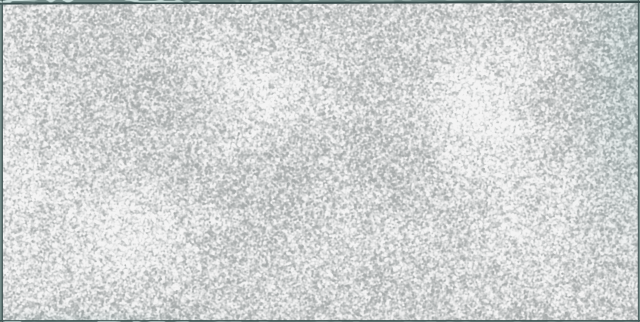
Give the GLSL for this texture, as a Shadertoy shader.

```glsl
// Frosted glass pane: fine grey-white flakes, soft bright patches and thin teal cut edges.

float hash(vec2 cell) {
    vec3 q = fract(vec3(cell.xyx) * vec3(0.1031, 0.1030, 0.0973));
    q += dot(q, q.yzx + 33.33);
    return fract((q.x + q.y) * q.z);
}

float valueNoise(vec2 p) {
    vec2 cell = floor(p);
    vec2 f = fract(p);
    f = f * f * (3.0 - 2.0 * f);
    float low = mix(hash(cell), hash(cell + vec2(1, 0)), f.x);
    float high = mix(hash(cell + vec2(0, 1)), hash(cell + vec2(1, 1)), f.x);
    return mix(low, high, f.y);
}

// Noise stretched along a direction, giving small elongated flakes.
float flakes(vec2 p, float angle, vec2 frequency) {
    float c = cos(angle), s = sin(angle);
    return valueNoise(mat2(c, -s, s, c) * p * frequency + 400.0);
}

// Average of flake layers turned to different directions.
float flakeField(vec2 p, vec2 frequency) {
    float sum = 0.0;
    for (int i = 0; i < 3; i++) {
        float layer = float(i);
        sum += flakes(p + 3.7 * layer, 0.3 + 1.05 * layer, frequency);
    }
    return sum / 3.0;
}

float patchGlow(vec2 p, vec2 center, vec2 radius) {
    vec2 d = (p - center) / radius;
    return exp(-dot(d, d));
}

// Antialiased line at zero distance.
float line(float dist, float halfWidth, float blur) {
    return 1.0 - smoothstep(halfWidth - blur, halfWidth + blur, abs(dist));
}

// Broad brightness of the pane, from diffuse reflections and mottling.
float paneLight(vec2 p) {
    vec2 warp = vec2(valueNoise(p * 9.0 + 5.0), valueNoise(p * 9.0 + 75.0)) - 0.5;
    vec2 q = p + 0.10 * warp;
    float light = 0.808;
    light += 0.115 * patchGlow(q, vec2(0.83, 0.72), vec2(0.18, 0.15));
    light += 0.150 * patchGlow(q, vec2(1.50, 0.64), vec2(0.17, 0.22));
    light += 0.135 * patchGlow(q, vec2(0.42, 0.25), vec2(0.20, 0.19));
    light += 0.085 * patchGlow(q, vec2(0.05, 0.42), vec2(0.16, 0.40));
    light += 0.050 * patchGlow(q, vec2(1.12, 0.25), vec2(0.20, 0.16));
    light += 0.060 * patchGlow(q, vec2(1.68, 0.24), vec2(0.24, 0.22));
    light += 0.045 * (valueNoise(p * 7.0 + 31.0) - 0.5);
    return light + 0.045 * (valueNoise(p * 23.0 + 57.0) - 0.5);
}

void mainImage(out vec4 fragColor, in vec2 fragCoord) {
    vec2 p = fragCoord / iResolution.y;
    float width = iResolution.x / iResolution.y;
    float x = p.x / width;
    float blur = max(0.0012, 0.5 / iResolution.y);

    // Cool shade along the right side and the lower left corner
    float shade = smoothstep(0.86, 1.0, x) * smoothstep(0.0, 0.8, p.y)
                + 0.6 * patchGlow(p, vec2(0.25, 0.0), vec2(0.35, 0.03));

    // Crisp white flakes over a grey floor, thicker where the pane is lit
    float grey = 0.67, white = 0.957;
    float cover = flakeField(p, vec2(118.0, 185.0));
    cover += (paneLight(p) - 0.5 * (grey + white)) / 0.647;
    float value = mix(grey, white, smoothstep(0.17, 0.83, cover));
    vec3 color = vec3(value);
    color.r -= 0.06 * (white - value);
    color -= shade * vec3(0.085, 0.05, 0.05);

    // Distances to the cut edges, the top one slightly slanted
    float top = 1.0 - p.y - 0.011 + 0.005 * x;
    float left = p.x - 0.007;
    float right = width - p.x - 0.005;
    float bottom = p.y - 0.004;

    // Narrow outer rim, with glints along the top and bottom
    vec3 darkEdge = vec3(0.22, 0.30, 0.30);
    vec3 tealRim = vec3(0.46, 0.55, 0.54);
    vec3 paleGlint = vec3(0.78, 0.86, 0.85);
    float glint = smoothstep(0.45, 0.7, valueNoise(p * vec2(38.0, 150.0) + 12.0));
    glint *= 1.0 - 0.7 * smoothstep(0.2, 0.45, x);
    float outside = min(min(top, bottom), min(left, right));
    float ends = 1.0 - smoothstep(-blur, blur, min(top, bottom));
    vec3 rim = mix(tealRim, paleGlint, glint * ends);
    color = mix(color, rim, 1.0 - smoothstep(-blur, blur, outside));

    // Continuous dark line where the pane meets its rim
    float ruled = line(top, 0.0032, blur);
    ruled = max(ruled, 0.85 * line(left, 0.0022, blur));
    ruled = max(ruled, 0.75 * line(right, 0.0022, blur));
    ruled = max(ruled, 0.85 * line(bottom, 0.0025, blur));
    color = mix(color, darkEdge, ruled * (1.0 - 0.35 * glint * ends));

    fragColor = vec4(clamp(color, 0.0, 1.0), 1.0);
}
```
